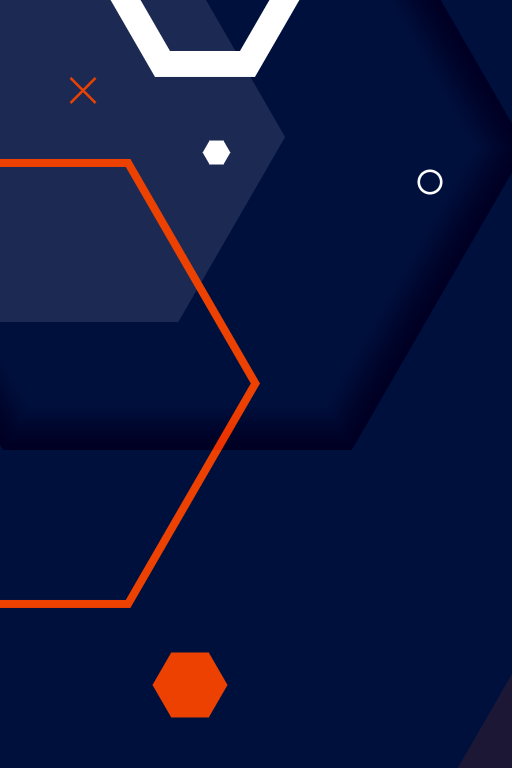
A Shadertoy shader for this background:

```glsl
const vec3 NAVY = vec3(0.0, 0.063, 0.24);
const vec3 SLATE = vec3(0.108, 0.163, 0.325);
const vec3 PLUM = vec3(0.11, 0.09, 0.205);
const vec3 ORANGE = vec3(0.925, 0.255, 0.0);
const vec3 WHITE = vec3(1.0);
const vec3 SHADE = vec3(0.0, 0.063, 0.10);

// Signed distance to a flat-topped hexagon
float hexagon(vec2 p, float apothem) {
    vec2 q = abs(p);
    return max(q.y, dot(q, vec2(0.8660254, 0.5))) - apothem;
}

// Signed distance to a diagonal cross with square ends
float cross45(vec2 p, float reach, float halfWidth) {
    vec2 q = abs(vec2(p.x + p.y, p.x - p.y)) * 0.7071068;
    return max(max(q.x, q.y) - reach, min(q.x, q.y) - halfWidth);
}

// Turns a filled shape into a band around its edge
float outline(float dist, float halfWidth) {
    return abs(dist) - halfWidth;
}

float coverage(float dist, float pixel) {
    return clamp(0.5 - dist / pixel, 0.0, 1.0);
}

vec3 paint(vec3 base, vec3 ink, float dist, float pixel) {
    return mix(base, ink, coverage(dist, pixel));
}

// Darkness that grows towards the inside of an edge
float innerShadow(float dist, float depth, float pixel) {
    return smoothstep(-depth, 0.0, dist) * coverage(dist, pixel);
}

void mainImage(out vec4 fragColor, in vec2 fragCoord) {
    // One unit is the canvas height
    float pixel = 1.0 / iResolution.y;
    vec2 p = fragCoord * pixel;
    vec3 color = NAVY;

    // Flat background hexagons
    color = paint(color, PLUM, hexagon(p - vec2(0.9115, -0.1302), 0.3383), pixel);
    color = paint(color, SLATE, hexagon(p - vec2(0.093, 0.8216), 0.2409), pixel);

    // Hexagon outlines
    float thinFrame = outline(hexagon(p - vec2(0.001, 0.5007), 0.2871), 0.0052);
    float thickFrame = outline(hexagon(p - vec2(0.2669, 1.0125), 0.0958), 0.0169);
    color = paint(color, ORANGE, thinFrame, pixel);
    color = paint(color, WHITE, thickFrame, pixel);

    // Large recessed hexagon, shading what lies beneath it
    float recess = hexagon(p - vec2(0.2311, 0.8073), 0.3932);
    color = max(color - SHADE * innerShadow(recess, 0.07, pixel), 0.0);

    // Small accents
    float ring = outline(length(p - vec2(0.5599, 0.763)) - 0.0146, 0.0017);
    color = paint(color, ORANGE, hexagon(p - vec2(0.2474, 0.1081), 0.0423), pixel);
    color = paint(color, WHITE, hexagon(p - vec2(0.2819, 0.8014), 0.0156), pixel);
    color = paint(color, WHITE, ring, pixel);
    color = paint(color, ORANGE, cross45(p - vec2(0.1081, 0.8822), 0.023, 0.0017), pixel);

    fragColor = vec4(color, 1.0);
}
```
